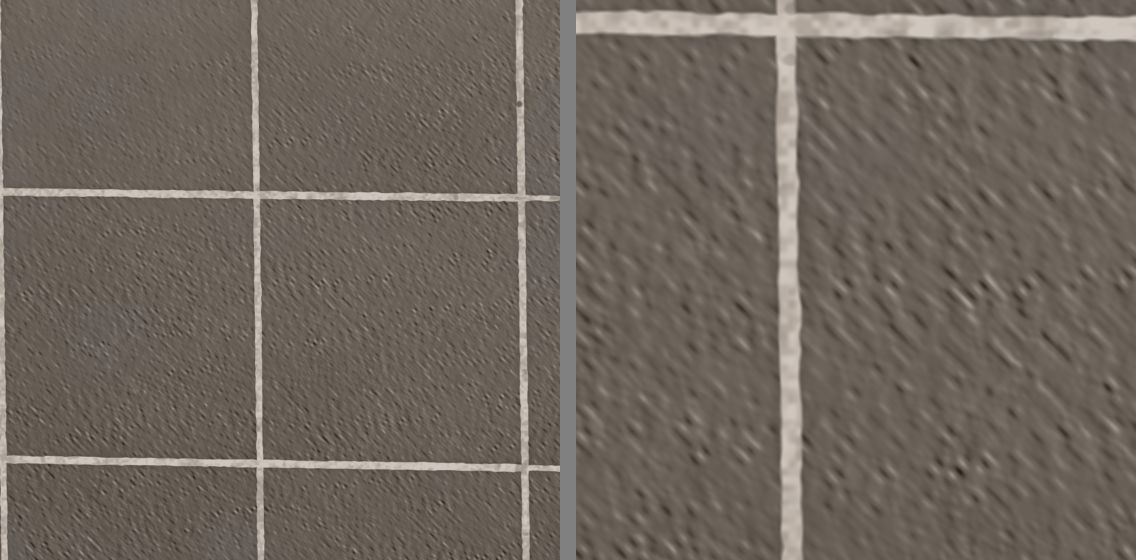
Left: the whole. Right: its middle third, enlarged.
Write a three.js fragment shader that draws this texture.

```glsl
// Brown-grey stone tiles with worn pale grout, seen slightly askew.
varying vec2 vUv;

const vec3 TILE_DARK = vec3(0.345, 0.312, 0.278);
const vec3 TILE_LIGHT = vec3(0.462, 0.430, 0.392);
const vec3 TILE_VIOLET = vec3(0.405, 0.375, 0.372);
const vec3 GROUT_LIGHT = vec3(0.815, 0.778, 0.742);
const vec3 GROUT_WORN = vec3(0.665, 0.622, 0.582);
const vec3 GRIME = vec3(0.34, 0.30, 0.27);
const vec2 PITCH = vec2(0.4655, 0.480);
const vec2 HALF_WIDTH = vec2(0.0060, 0.0068);
const float EDGE_SOFTNESS = 0.0017;

float hash(vec2 p) {
  return fract(sin(dot(p, vec2(127.1, 311.7))) * 43758.5453);
}

float noise(vec2 p) {
  vec2 cell = floor(p);
  vec2 f = fract(p);
  vec2 s = f * f * (3.0 - 2.0 * f);
  float low = mix(hash(cell), hash(cell + vec2(1.0, 0.0)), s.x);
  float high = mix(hash(cell + vec2(0.0, 1.0)), hash(cell + vec2(1.0)), s.x);
  return mix(low, high, s.y);
}

float fbm(vec2 p) {
  float sum = 0.0;
  float weight = 0.5;
  for (int i = 0; i < 4; i++) {
    sum += weight * noise(p);
    p = p * 2.03 + vec2(17.3, 9.1);
    weight *= 0.5;
  }
  return sum / 0.9375;
}

// Tile coordinates: whole numbers lie on the grout lines.
vec2 tileCoords(vec2 uv) {
  float across = uv.x - 0.460 - 0.0125 * (0.5 - uv.y);
  float tilt = 0.0115 + 0.0105 * (0.65 - uv.y);
  float up = uv.y - 0.6515 + tilt * (uv.x - 0.5);
  return vec2(across / PITCH.x - 0.074 * across * across, up / PITCH.y);
}

vec2 groutDistance(vec2 tile) {
  return abs(fract(tile + 0.5) - 0.5) * PITCH;
}

float lineMask(float dist, float halfWidth) {
  return 1.0 - smoothstep(halfWidth - EDGE_SOFTNESS, halfWidth + EDGE_SOFTNESS, dist);
}

// Slanted relief lit from one side, stretched along the falling diagonal.
float relief(vec2 uv, vec2 scale, float seed) {
  vec2 slant = vec2(uv.x - uv.y, uv.x + uv.y) * 0.7071;
  vec2 p = slant * scale + seed;
  return noise(p) - noise(p + vec2(0.25, 0.85));
}

vec3 tileColor(vec2 uv, vec2 tileId) {
  // Broad light falloff, cloudy mottling and a tone for each tile
  float tone = 0.40 + 0.34 * uv.y + 0.06 * (uv.x - 0.5);
  tone += 0.30 * (fbm(uv * 7.0 + 3.0) - 0.5);
  tone += 0.22 * (fbm(uv * 42.0) - 0.5);
  tone += 0.07 * (hash(tileId + 4.0) - 0.5);
  vec3 color = mix(TILE_DARK, TILE_LIGHT, tone);
  float violet = smoothstep(0.52, 0.75, fbm(uv * 5.0 + 21.0));
  color = mix(color, TILE_VIOLET, 0.45 * violet);

  // Fine grain with sparse bright and dark flecks, smoother at upper left
  float coarse = relief(uv, vec2(105.0, 215.0), 5.0);
  float fine = relief(uv, vec2(200.0, 340.0), 41.0);
  float polish = smoothstep(0.75, 1.35, uv.y + 0.5 * (1.0 - uv.x));
  float patches = 0.45 + 0.9 * noise(uv * 32.0 + 8.0);
  float grain = 0.055 * coarse + 0.045 * fine + 0.17 * coarse * abs(coarse);
  return color + grain * patches * mix(1.05, 0.5, polish);
}

vec3 groutColor(vec2 uv, float isRow) {
  float wear = 0.65 * fbm(uv * 38.0 + 13.0) + 0.35 * noise(uv * 210.0);
  wear = smoothstep(0.32, 0.85, wear + 0.08 * (1.0 - isRow));
  vec3 color = mix(GROUT_LIGHT, GROUT_WORN, wear);
  float stain = smoothstep(0.80, 0.95, noise(uv * 65.0 + 31.0));
  return mix(color, GRIME, 0.28 * stain);
}

void main() {
  vec2 uv = vUv;
  vec2 tile = tileCoords(uv);
  vec2 dist = groutDistance(tile);

  // Ragged grout edges
  float ragged = 0.0018 * (noise(uv * 120.0) - 0.5) + 0.0014 * (noise(uv * 45.0 + 7.0) - 0.5);
  vec2 halfWidth = HALF_WIDTH + ragged;
  halfWidth.x += 0.0006 * step(0.5, tile.x);
  halfWidth.y -= 0.0016 * smoothstep(0.99, 1.02, tile.x);
  float column = lineMask(dist.x, halfWidth.x);
  float row = lineMask(dist.y, halfWidth.y);

  // Thin shadow where the tiles meet the grout
  vec3 color = tileColor(uv, floor(tile));
  vec2 gap = max(dist - halfWidth, 0.0);
  float shadow = exp(-min(gap.x, gap.y) / 0.0035);
  color *= 1.0 - 0.13 * shadow;

  color = mix(color, groutColor(uv, row), max(column, row));

  // Dirt lodged in the right-hand joint
  float dirt = 1.0 - smoothstep(0.003, 0.008, length(uv - vec2(0.927, 0.814)));
  color = mix(color, GRIME, 0.8 * dirt);

  gl_FragColor = vec4(color, 1.0);
}
```
